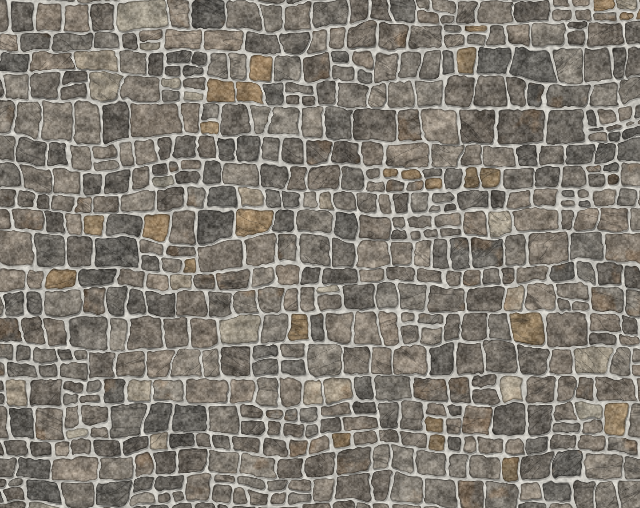
Reproduce this texture procedurally as a Shadertoy shader.

```glsl
// Rubble stone wall: uneven courses are cut into blocks, and each block is split
// again and again into stones. The distance to the nearest joint gives the pale
// mortar, the worn rims and a shadow below each stone; noise colours the faces.

const float COURSES = 19.0;       // courses over the canvas height
const float BLOCK_WIDTH = 3.6;    // block pitch, in courses
const float COURSE_JITTER = 0.5;
const float BLOCK_JITTER = 0.5;
const float SPLIT_CHANCE = 0.1;   // chance of a split into flat stones
const float JOINT = 0.022;        // least half width of a joint
const float CORNER = 0.13;        // rounding of the corners
const vec2 SHADOW_OFFSET = vec2(-0.03, 0.06);

const vec3 SLATE = vec3(0.365, 0.355, 0.335);
const vec3 TAUPE = vec3(0.555, 0.525, 0.48);
const vec3 OCHRE = vec3(0.58, 0.49, 0.36);
const vec3 PALE = vec3(0.68, 0.65, 0.58);
const vec3 RUST = vec3(0.47, 0.38, 0.29);
const vec3 MORTAR = vec3(0.81, 0.80, 0.77);

float hash(vec2 p) {
    vec3 q = fract(vec3(p.xyx) * vec3(0.1031, 0.1030, 0.0973));
    q += dot(q, q.yzx + 33.33);
    return fract((q.x + q.y) * q.z);
}

float noise(vec2 p) {
    vec2 i = floor(p), f = fract(p);
    f = f * f * (3.0 - 2.0 * f);
    vec2 e = vec2(0.0, 1.0);
    return mix(mix(hash(i), hash(i + e.yx), f.x),
               mix(hash(i + e.xy), hash(i + e.yy), f.x), f.y);
}

float fbm(vec2 p) {
    float sum = 0.0, amp = 0.533;
    for (int k = 0; k < 4; k++) {
        sum += amp * noise(p);
        p = mat2(1.6, 1.2, -1.2, 1.6) * p + 7.3;
        amp *= 0.5;
    }
    return sum;
}

float smoothMin(float a, float b) {
    float h = max(CORNER - abs(a - b), 0.0) / CORNER;
    return min(a, b) - h * h * CORNER * 0.25;
}

float courseLine(float row) {
    return row + COURSE_JITTER * (hash(vec2(row, 4.7)) - 0.5);
}

float blockLine(float row, float col) {
    return (col + BLOCK_JITTER * (hash(vec2(col, row) + 21.0) - 0.5) + hash(vec2(row, 9.1))) * BLOCK_WIDTH;
}

// Wavy courses and ragged stone outlines
vec2 warp(vec2 p) {
    p.y += 0.6 * (noise(p * vec2(0.28, 0.5)) - 0.5);
    p += 0.2 * (vec2(noise(p * 1.3), noise(p * 1.3 + 40.0)) - 0.5);
    return p + 0.07 * (vec2(noise(p * 6.0 + 9.0), noise(p * 6.0 + 70.0)) - 0.5);
}

// Distance inside the stone from its joint; id names the stone
float stoneDistance(vec2 p, out vec2 id) {
    p = warp(p);
    float row = floor(p.y);
    row += step(courseLine(row + 1.0), p.y) - step(p.y, courseLine(row));
    float col = floor(p.x / BLOCK_WIDTH - hash(vec2(row, 9.1)));
    col += step(blockLine(row, col + 1.0), p.x) - step(p.x, blockLine(row, col));
    vec2 lo = vec2(blockLine(row, col), courseLine(row));
    vec2 hi = vec2(blockLine(row, col + 1.0), courseLine(row + 1.0));
    vec2 edge = min(p - lo, hi - p);
    float d = smoothMin(edge.x, edge.y);
    id = vec2(row + 50.0, col + 80.0);

    for (int k = 0; k < 6; k++) {
        vec2 size = hi - lo, mid = 0.5 * (lo + hi);
        bool flatCut = size.y > 0.75 && hash(id + 1.9) < SPLIT_CHANCE * size.y * size.y;
        bool wide = size.x > 0.85 + 0.7 * size.y * (0.5 + hash(id + 3.1));
        if (!flatCut && !wide) break;
        float ratio = mix(0.37, 0.63, hash(id + 8.7));
        float tilt = hash(id + 5.3) - 0.5;
        vec2 cut = mix(lo, hi, ratio);
        float side = flatCut ? p.y - cut.y + 0.12 * tilt * (p.x - mid.x)
                             : p.x - cut.x + 0.4 * tilt * (p.y - mid.y);
        d = smoothMin(d, abs(side));
        if (flatCut) { if (side > 0.0) lo.y = cut.y; else hi.y = cut.y; }
        else { if (side > 0.0) lo.x = cut.x; else hi.x = cut.x; }
        id += side > 0.0 ? vec2(17.3, 5.1) : vec2(3.7, 11.9);
    }
    return d - JOINT - 0.045 * noise(p * 3.0) - 0.015 * hash(id + 2.2);
}

vec3 stoneColor(vec2 p, vec2 id, float d) {
    float kind = hash(id + 6.6);
    vec2 q = p + 13.0 * hash(id + 4.4);
    vec3 c = mix(SLATE, TAUPE, hash(id + 0.7));
    c = mix(c, OCHRE, 0.7 * step(0.965, kind));
    c = mix(c, PALE, 0.7 * step(kind, 0.05));
    c *= mix(vec3(0.99, 1.0, 1.01), vec3(1.02, 0.99, 0.97), hash(id + 7.7));
    // Stains, blotches, grain and cracks
    float stain = smoothstep(0.5, 0.75, fbm(q * 1.6 + 30.0));
    c = mix(c, RUST, 0.5 * stain * step(0.8, hash(id + 9.9)));
    c *= 0.64 + 0.74 * fbm(q * vec2(2.4, 3.4));
    c += 0.15 * (noise(p * 10.0) - 0.5) + 0.13 * (noise(p * 20.0) - 0.5);
    float slant = 2.0 * hash(id + 12.0) - 1.0;
    vec2 streak = vec2(q.x + slant * q.y, q.y - slant * q.x) * vec2(0.5, 2.2);
    float crack = 1.0 - smoothstep(0.0, 0.04, abs(fbm(streak) - 0.5));
    c *= 1.0 - 0.22 * crack * step(0.55, hash(id + 11.0));
    return c * mix(0.66, 1.0, smoothstep(0.0, 0.07, d));
}

void mainImage(out vec4 fragColor, in vec2 fragCoord) {
    vec2 p = fragCoord / iResolution.y * COURSES;
    float soft = 0.5 * COURSES / iResolution.y;
    vec2 id, shadeId;
    float d = stoneDistance(p, id);
    float above = stoneDistance(p + SHADOW_OFFSET, shadeId);

    // Mortar, shaded below the stones
    vec3 color = MORTAR * (0.88 + 0.2 * noise(p * 6.0) + 0.12 * (noise(p * 17.0) - 0.5));
    color *= 1.0 - 0.5 * smoothstep(-soft, soft, above) * noise(p * 2.5);

    color = mix(color, stoneColor(p, id, d), smoothstep(-soft, soft, d));
    fragColor = vec4(clamp(color, 0.0, 1.0), 1.0);
}
```
